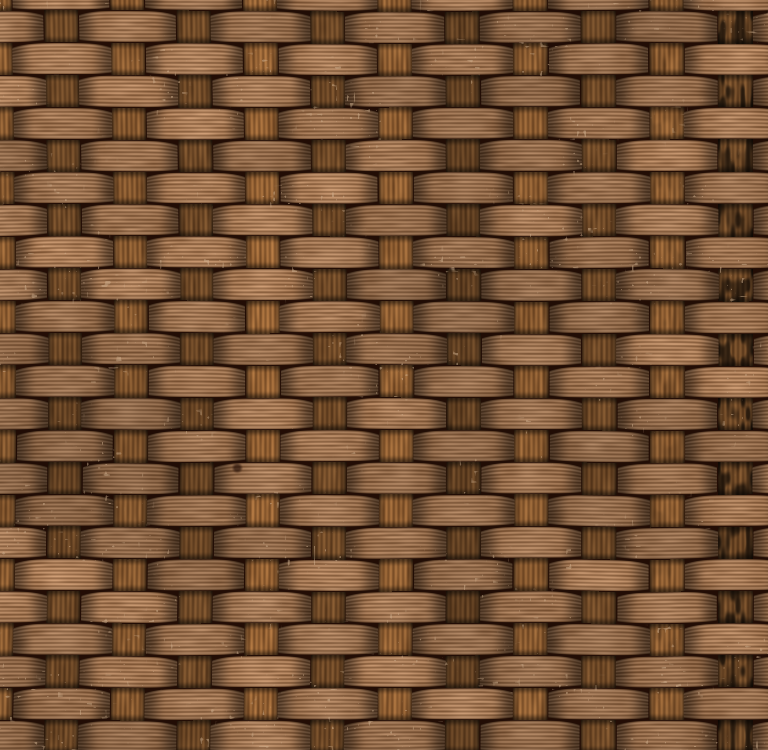
This texture is drawn by a WebGL 1 fragment shader. Its source:

```glsl
precision highp float;
// Woven brown rattan: ribbed horizontal bands passing over ribbed upright strands.
uniform vec2 u_resolution;

const vec2 REPEATS = vec2(11.395, 23.26);   // strands across, rows down
const vec2 OFFSET = vec2(0.92, 0.837);      // position of the first strand and row
const float BAND_HALF = 0.74;               // half length, in strand spacings
const float STRAND_HALF = 0.255;            // half width, in strand spacings
const float BAND_RIBS = 8.0;
const float STRAND_RIBS = 7.0;
const vec3 GAP = vec3(0.13, 0.05, 0.02);
const vec3 BAND_GROOVE = vec3(0.39, 0.25, 0.14);
const vec3 BAND_RIDGE = vec3(0.72, 0.55, 0.41);
const vec3 STRAND_GROOVE = vec3(0.30, 0.18, 0.08);
const vec3 STRAND_RIDGE = vec3(0.56, 0.38, 0.21);
const vec3 DUST = vec3(0.82, 0.70, 0.57);
const vec2 STAIN = vec2(0.309, 0.376);
const float STAIN_RADIUS = 0.007;

float hash(vec2 p) {
  vec3 q = fract(vec3(p.xyx) * 0.1031);
  q += dot(q, q.yzx + 33.33);
  return fract((q.x + q.y) * q.z);
}

float noise(vec2 p) {
  vec2 i = floor(p), f = fract(p);
  f = f * f * (3.0 - 2.0 * f);
  return mix(mix(hash(i), hash(i + vec2(1, 0)), f.x),
             mix(hash(i + vec2(0, 1)), hash(i + vec2(1, 1)), f.x), f.y);
}

// Coverage of the inside (d < 0) of an edge blurred over width w.
float cover(float d, float w) {
  return 1.0 - smoothstep(-0.6 * w, 0.6 * w, d);
}

// Rounded ribs from 0 (groove) to 1 (ridge), faded when too fine to resolve.
float ribs(float x, float cyclesPerPixel) {
  float fade = 1.0 - smoothstep(0.4, 0.9, cyclesPerPixel);
  return 0.5 - 0.5 * fade * cos(6.2832 * x);
}

// Upright strand: x across it, y down its visible piece, both from the centre.
vec3 strandColor(float x, float y, float id, float row, float pixel) {
  float across = x / STRAND_HALF;
  float ribX = (0.5 + 0.5 * across) * STRAND_RIBS;
  float ridge = ribs(ribX, 0.5 * STRAND_RIBS / STRAND_HALF * pixel);
  float streak = noise(vec2(ribX * 1.3 + id * 17.0, (row + y) * 1.6));
  vec3 col = mix(STRAND_GROOVE, STRAND_RIDGE, 0.15 + 0.5 * ridge + 0.4 * streak);

  // Alternate strands are paler; the far right ones are stained darker.
  float tone = mix(0.84, 1.10, mod(id, 2.0)) + 0.14 * (hash(vec2(id, 4.0)) - 0.5);
  float grime = noise(vec2(ribX + id * 9.0, (row + y) * 2.5));
  tone -= 0.5 * smoothstep(8.5, 10.0, id) * smoothstep(0.3, 0.8, grime);
  float shadow = 1.0 - smoothstep(0.26, 0.52, abs(y));
  float sides = 1.0 - 0.4 * smoothstep(0.65, 1.0, abs(across));
  return col * tone * mix(0.52, 1.06, shadow) * sides;
}

// Band: t runs -1 to 1 along it, v runs 0 (top) to 1 (bottom).
vec3 bandColor(float t, float v, vec2 id, float pixel) {
  float ridge = ribs(v * BAND_RIBS, BAND_RIBS * pixel);
  float seed = hash(id + 7.0);
  float streak = noise(vec2(t * 3.0 + seed * 90.0, v * BAND_RIBS * 1.2 + id.y * 13.0));
  float sheen = exp(-3.0 * t * t) * (0.6 + 0.4 * seed);
  float light = 0.02 + 0.52 * ridge + 0.28 * streak + 0.26 * sheen;
  vec3 col = mix(BAND_GROOVE, BAND_RIDGE, light);

  float ends = 1.0 - 0.42 * smoothstep(0.55, 1.0, abs(t));
  float rim = smoothstep(-0.08, 0.12, v) * (1.0 - 0.5 * smoothstep(0.8, 1.05, v));
  return col * ends * mix(0.72, 1.0, rim) * (0.93 + 0.16 * hash(id + 31.0));
}

void main() {
  vec2 uv = gl_FragCoord.xy / u_resolution;
  vec2 pixel = REPEATS / u_resolution;

  // Weave coordinates, rows counted downward, with a slight hand-made bow.
  vec2 weave = vec2(uv.x, 1.0 - uv.y) * REPEATS - OFFSET;
  weave.x += 0.07 * sin(3.1416 * uv.x) - 0.07 * (1.0 - uv.x) * sin(3.1416 * uv.y);
  weave.y += 0.05 * (noise(vec2(weave.x * 0.7, weave.y * 0.3) + 40.0) - 0.5);

  // Nearest band of this row; rows alternate between odd and even strands.
  float row = floor(weave.y + 0.5);
  float y = weave.y - row;
  float parity = mod(row + 1.0, 2.0);
  float column = 2.0 * floor((weave.x - parity) * 0.5 + 0.5) + parity;
  float x = weave.x - column;
  vec2 id = vec2(column, row) + 50.0;

  // Strand showing between the bands.
  float side = x < 0.0 ? -1.0 : 1.0;
  float strandX = x - side;
  vec3 strand = strandColor(strandX, y, column + side, row, pixel.x);
  vec3 col = mix(GAP, strand, cover(abs(strandX) - STRAND_HALF, pixel.x));

  // Band on top, arched so that its ends dip under the strands.
  float halfLength = BAND_HALF + 0.03 * (hash(id) - 0.5);
  float t = x / halfLength;
  float arch = min(t * t * t * t, 1.5);
  float top = -0.48 + 0.13 * arch;
  float bottom = 0.475 - 0.05 * arch;
  float mask = cover(abs(x) - halfLength, pixel.x)
             * cover(top - y, pixel.y) * cover(y - bottom, pixel.y);
  float v = (y - top) / (bottom - top);
  col = mix(col, bandColor(t, v, id, pixel.y), mask);

  // Wear: broad fading, pale dust specks and one dark stain.
  col *= 0.95 + 0.12 * noise(uv * 5.0 + 3.0);
  float dust = smoothstep(0.86, 0.97, noise(uv * 210.0)) * smoothstep(0.55, 0.8, noise(uv * 23.0));
  col = mix(col, DUST, 0.5 * dust);
  float stain = 1.0 - smoothstep(0.4, 1.2, length(uv - STAIN) / STAIN_RADIUS);
  gl_FragColor = vec4(mix(col, GAP, 0.65 * stain), 1.0);
}
```
